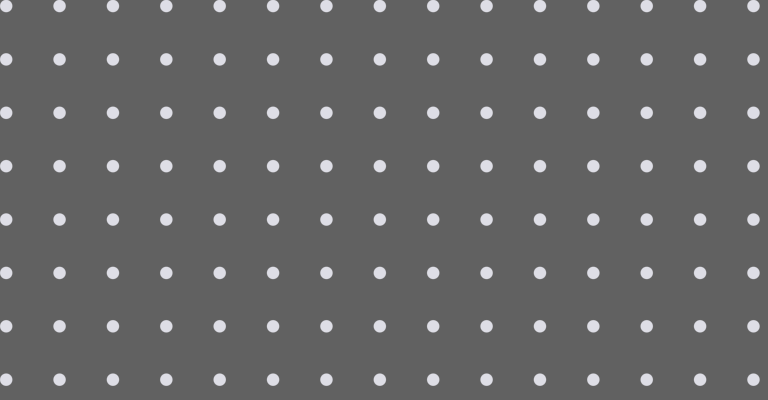
Reproduce this pattern procedurally as a Shadertoy shader.

```glsl
// Signed distance to the nearest dot of a unit grid
float dotGrid(vec2 p, float radius) {
    return length(fract(p + 0.5) - 0.5) - radius;
}

void mainImage(out vec4 fragColor, in vec2 fragCoord) {
    // Square cells measured from the upper left corner
    float cellsAcross = 14.388;
    vec2 fromTopLeft = vec2(fragCoord.x, iResolution.y - fragCoord.y);
    vec2 cell = fromTopLeft * cellsAcross / iResolution.x;
    float pixel = cellsAcross / iResolution.x;

    // The first row and column sit flush with the edges
    float d = dotGrid(cell - vec2(0.116, 0.113), 0.116);
    float coverage = smoothstep(0.75 * pixel, -0.75 * pixel, d);

    vec3 ground = vec3(0.38);
    vec3 dotColor = vec3(0.87, 0.87, 0.90);
    fragColor = vec4(mix(ground, dotColor, coverage), 1.0);
}
```
